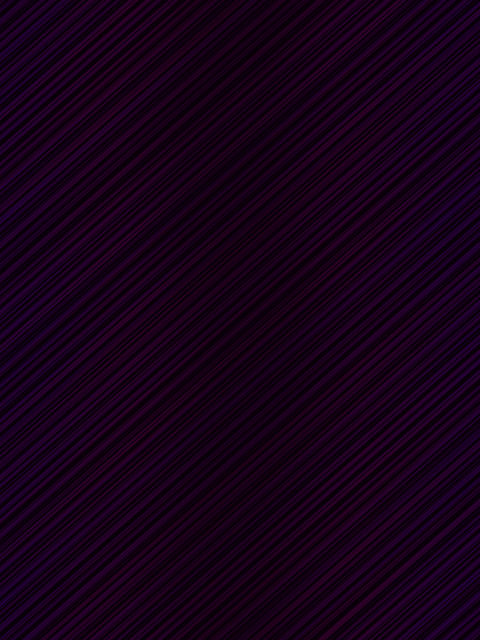
Give the GLSL for this pattern, as a WebGL 1 fragment shader.

```glsl
precision highp float;

uniform vec2 u_resolution;

#define SLOPE 0.87
#define WIDE_COUNT 35.0
#define GROOVE_COUNT 55.0
#define NARROW_COUNT 77.0
#define THREAD_COUNT 129.0
#define LINE_WIDTH 0.24
#define THREAD_DIM 0.68
#define BEADS 128.0
#define GROOVE_COLOR vec3(0.036, 0.0, 0.040)
#define CORE_COLOR vec3(0.145, 0.0, 0.142)
#define MAGENTA_COLOR vec3(0.188, 0.0, 0.192)
#define VIOLET_COLOR vec3(0.168, 0.0, 0.225)

float hash(float n) {
  return fract(sin(n * 12.9898) * 43758.5453);
}

// Coverage of a line centred in a unit cell, softened over one pixel.
float lineMask(float x, float width, float pixel) {
  float d = abs(fract(x) - 0.5) - 0.5 * width;
  return 1.0 - smoothstep(-0.5 * pixel, 0.5 * pixel, d);
}

// Dim core, magenta shoulders and violet sides.
vec3 sheen(vec2 p, float halfWidth) {
  float sway = 0.02 * sin(9.0 * p.y + 1.0);
  float side = abs(p.x - halfWidth + sway) / halfWidth;
  vec3 color = mix(CORE_COLOR, MAGENTA_COLOR, smoothstep(0.08, 0.52, side));
  return mix(color, VIOLET_COLOR, smoothstep(0.50, 0.95, side));
}

void main() {
  vec2 p = gl_FragCoord.xy / u_resolution.y;
  float halfWidth = 0.5 * u_resolution.x / u_resolution.y;
  float pixel = length(vec2(1.0, SLOPE)) / u_resolution.y;
  float across = p.y - SLOPE * p.x;
  float along = p.x + SLOPE * p.y;

  // Three even gratings of dark grooves that drift in and out of step.
  float wide = lineMask(across * WIDE_COUNT + 0.3, 0.8 * LINE_WIDTH, pixel * WIDE_COUNT);
  float groove = lineMask(across * GROOVE_COUNT, LINE_WIDTH, pixel * GROOVE_COUNT);
  float narrow = lineMask(across * NARROW_COUNT + 0.6, 0.7 * LINE_WIDTH, pixel * NARROW_COUNT);
  float dark = 1.0 - (1.0 - wide) * (1.0 - groove) * (1.0 - 0.8 * narrow);

  // Fine threads with a slight tone and tint of their own.
  float threads = across * THREAD_COUNT;
  float threadId = floor(threads);
  float gap = lineMask(threads, 0.36, pixel * THREAD_COUNT);
  float tone = mix(0.88, 1.0, hash(threadId + 203.0)) * mix(1.0, THREAD_DIM, gap);
  float bead = 0.5 + 0.5 * sin(6.2832 * (along * BEADS + hash(threadId)));
  tone *= 1.0 - 0.10 * bead;

  vec3 color = sheen(p, halfWidth);
  float tint = hash(threadId + 311.0) - 0.5;
  color *= vec3(1.0 - 0.2 * tint, 1.0, 1.0 + 0.2 * tint);
  color = mix(color * tone, GROOVE_COLOR, dark);
  gl_FragColor = vec4(color, 1.0);
}
```
